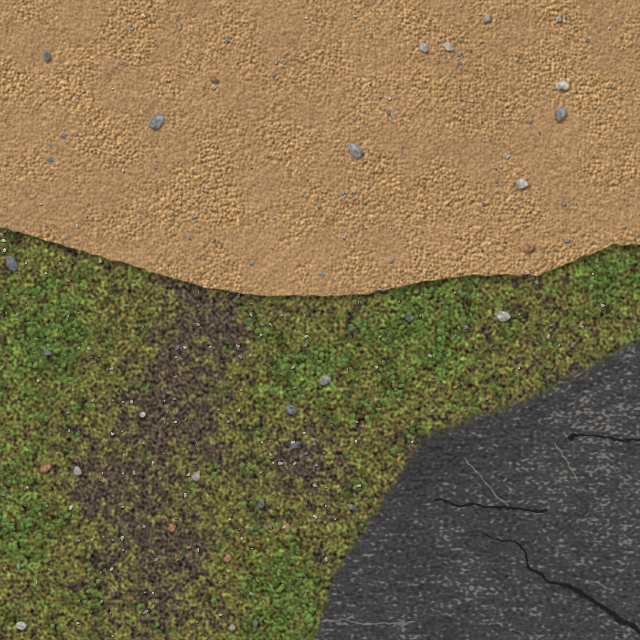
Give the GLSL for this texture, as a three.js fragment shader.

```glsl
// Pebbly sand above a band of moss and soil, with cracked dark slate in the lower right corner.
#define SAND vec3(0.66, 0.525, 0.38)
#define SOIL vec3(0.33, 0.285, 0.24)
#define OLIVE vec3(0.41, 0.385, 0.215)
#define MOSS vec3(0.38, 0.45, 0.215)
#define LEAF vec3(0.42, 0.56, 0.29)
#define SLATE vec3(0.265, 0.26, 0.26)
#define DUST vec3(0.52, 0.50, 0.475)
#define GRAIN_CELLS 165.0
#define LEAF_CELLS 125.0
#define LIGHT_STEP vec2(-0.0016, 0.0023)

varying vec2 vUv;

vec2 hash2(vec2 p) {
  return fract(sin(vec2(dot(p, vec2(127.1, 311.7)), dot(p, vec2(269.5, 183.3)))) * 43758.5);
}

float corner(vec2 cell, vec2 d) { return dot(hash2(cell) * 2.0 - 1.0, d); }

float noise(vec2 p) {
  vec2 i = floor(p), f = fract(p), u = f * f * (3.0 - 2.0 * f), e = vec2(1.0, 0.0);
  return 1.4 * mix(mix(corner(i, f), corner(i + e, f - e), u.x),
    mix(corner(i + e.yx, f - e.yx), corner(i + 1.0, f - 1.0), u.x), u.y);
}

float fbm(vec2 p) {
  float sum = 0.0, amp = 0.6;
  for (int k = 0; k < 4; k++) {
    sum += amp * noise(p);
    p = mat2(1.6, 1.2, -1.2, 1.6) * p + 5.7;
    amp *= 0.55;
  }
  return sum;
}

// Nearest cell: distance, random tone, height above its centre
vec3 cells(vec2 p) {
  vec3 best = vec3(9.0);
  for (int j = -1; j <= 1; j++) for (int i = -1; i <= 1; i++) {
    vec2 c = floor(p) + vec2(float(i), float(j)), r = hash2(c), d = p - c - r;
    if (length(d) < best.x) best = vec3(length(d), fract(r.x * 7.0 + r.y * 3.0), d.y);
  }
  return best;
}

float ramp(float a, float b, float x) { return clamp((x - a) / (b - a), 0.0, 1.0); }

float blob(vec2 p, float x, float y, float r) {
  vec2 d = (p - vec2(x, y)) / r;
  return exp(-dot(d, d));
}

float stroke(vec2 p, float ax, float ay, float bx, float by, float width) {
  vec2 q = p - vec2(ax, ay), d = vec2(bx - ax, by - ay);
  float dist = length(q - d * clamp(dot(q, d) / dot(d, d), 0.0, 1.0));
  return 1.0 - smoothstep(width * 0.4, width + 0.001, dist);
}

// One random stone per cell, with a shadow to the lower right
vec3 scatter(vec3 ground, vec2 p, float share, float seed) {
  vec2 r = hash2(floor(p) + seed), s = hash2(floor(p) + seed + 7.3);
  vec2 d = fract(p) - 0.3 - 0.4 * r;
  float a = r.x * 6.28, size = mix(0.1, 0.25, s.x * s.x), present = step(s.y, share);
  mat2 turn = mat2(cos(a), 1.45 * sin(a), -sin(a), 1.45 * cos(a));
  float stone = 1.0 - smoothstep(-0.04, 0.04, length(turn * d) + 0.1 * noise(p * 5.0) - size);
  float shade = 1.0 - smoothstep(-0.06, 0.08, length(turn * (d + vec2(-0.04, 0.07))) - size);
  vec3 color = mix(vec3(0.40, 0.42, 0.45), vec3(0.76, 0.73, 0.68), s.y / share);
  color = mix(color, vec3(0.64, 0.47, 0.36), step(0.85, r.y));
  color *= 0.97 + 0.7 * d.y + 0.35 * noise(p * 9.0);
  return mix(ground * (1.0 - 0.45 * shade * present), color, stone * present);
}

float sandHeight(vec2 p, float crumbs) {
  return crumbs * (1.0 - cells(p * GRAIN_CELLS).x) + 0.7 * fbm(p * 35.0);
}

vec3 sand(vec2 p) {
  float crumbs = mix(0.3, 0.9, smoothstep(-0.25, 0.3, fbm(p * 11.0)));
  float lit = sandHeight(p, crumbs) - sandHeight(p + LIGHT_STEP, crumbs);
  float speck = noise(p * 230.0) + 0.6 * noise(p * 120.0);
  vec3 color = SAND * (1.0 + 0.6 * lit + (0.1 + 0.25 * crumbs) * speck + 0.06 * fbm(p * 6.0));
  color.b *= 1.0 - 0.06 * crumbs;
  return scatter(scatter(color, p * 55.0, 0.08, 4.0), p * 19.0, 0.1, 21.0);
}

vec3 moss(vec2 p) {
  float fine = fbm(p * 65.0), grit = noise(p * 190.0);
  float lush = blob(p, 0.06, 0.47, 0.11) + blob(p, 0.66, 0.5, 0.1) + blob(p, 0.96, 0.57, 0.07)
    + blob(p, 0.46, 0.4, 0.07) + blob(p, 0.03, 0.2, 0.1) + blob(p, 0.45, 0.06, 0.08);
  float bare = blob(p, 0.28, 0.36, 0.08) + blob(p, 0.47, 0.28, 0.06) + blob(p, 0.15, 0.24, 0.09)
    + blob(p, 0.31, 0.49, 0.07) + blob(p, 0.26, 0.1, 0.07);
  float cover = 0.12 + 0.4 * (lush - bare) + 0.5 * fbm(p * 15.0 + 11.0) + 0.8 * fine;
  vec3 color = mix(SOIL, OLIVE, smoothstep(-0.25, 0.2, cover));
  color = mix(color, MOSS, smoothstep(0.15, 0.65, cover));
  color *= 1.0 + 0.5 * fine + 0.75 * grit;
  // Leaf clumps
  vec3 leaf = cells(p * LEAF_CELLS + 0.8 * noise(p * 60.0));
  float clump = smoothstep(0.0, 0.3, fbm(p * 24.0 + 31.0) + 0.25 * (lush - bare));
  float blade = (1.0 - smoothstep(0.25, 0.6, leaf.x)) * step(0.35, leaf.y);
  color = mix(color * (1.0 - 0.25 * clump), LEAF * (0.5 + 0.6 * leaf.y + 0.5 * leaf.z), 0.8 * clump * blade);
  return scatter(scatter(color, p * 60.0, 0.12 + 0.15 * bare, 9.0), p * 21.0, 0.13, 37.0);
}

vec3 slate(vec2 p) {
  float streak = fbm(p * vec2(28.0, 95.0)), fleck = noise(p * vec2(150.0, 215.0));
  float worn = fbm(p * 9.0) + 0.4 * blob(p, 0.92, 0.25, 0.12) - 0.35 * blob(p, 0.7, 0.29, 0.09);
  vec3 color = SLATE * (1.0 + 0.18 * worn + 0.3 * streak + 0.35 * fleck);
  color = mix(color, DUST, 0.7 * smoothstep(0.15, 0.5, 0.6 * streak + 0.65 * fleck + 0.35 * worn));
  vec2 q = p + 0.014 * vec2(fbm(p * 24.0), fbm(p * 24.0 + 9.0));
  // Pale veins and chipped ledge
  float vein = stroke(q, 0.725, 0.285, 0.795, 0.208, 0.001) + stroke(q, 0.87, 0.31, 0.9, 0.25, 0.001)
    + stroke(q, 0.5, 0.03, 0.65, 0.025, 0.001) + stroke(q, 0.78, 0.19, 0.85, 0.187, 0.007) * fleck;
  color = mix(color, DUST, 0.7 * clamp(vein, 0.0, 1.0));
  // Dark cracks
  float crack = stroke(q, 0.755, 0.165, 0.815, 0.145, 0.001) + stroke(q, 0.815, 0.145, 0.825, 0.115, 0.002)
    + stroke(q, 0.825, 0.115, 0.88, 0.085, 0.003) + stroke(q, 0.88, 0.085, 1.0, 0.015, 0.005)
    + stroke(q, 0.68, 0.215, 0.85, 0.203, 0.002) + stroke(q, 0.895, 0.318, 1.0, 0.312, 0.002);
  return mix(color, SLATE * 0.4, 0.85 * min(crack, 1.0));
}

float sandEdge(float x) {
  return 0.646 - 0.095 * ramp(0.0, 0.32, x) - 0.013 * smoothstep(0.3, 0.43, x)
    + 0.032 * smoothstep(0.52, 0.75, x) + 0.048 * ramp(0.84, 0.96, x);
}

float slateEdge(float x) {
  return 0.15 * ramp(0.478, 0.521, x) - 0.05 + 0.219 * ramp(0.521, 0.664, x)
    + 0.062 * ramp(0.664, 0.833, x) + 0.092 * ramp(0.833, 1.0, x);
}

void main() {
  vec2 p = vUv;
  float above = p.y - sandEdge(p.x) + 0.003 * noise(p * 60.0);
  float below = slateEdge(p.x) - p.y + 0.012 * fbm(p * 45.0);
  vec3 color = moss(p) * (1.0 - 0.3 * smoothstep(-0.015, 0.0, above));
  color = mix(color, slate(p), smoothstep(-0.012, 0.014, below));
  color = mix(color, sand(p), smoothstep(-0.0015, 0.0015, above));
  gl_FragColor = vec4(clamp(color, 0.0, 1.0), 1.0);
}
```
